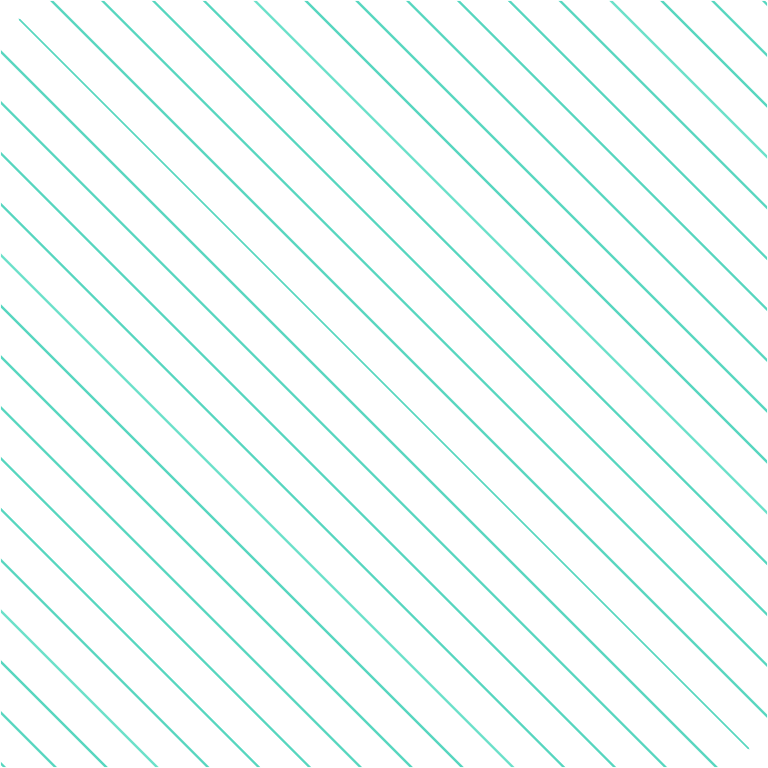
A WebGL 2 fragment shader for this pattern:

```glsl
#version 300 es
precision highp float;
// Thin mint diagonal stripes falling to the right on white, with a finer, shorter central line.

uniform vec2 u_resolution;
out vec4 fragColor;

const vec3 PAPER = vec3(1.0);
const vec3 MINT = vec3(0.34, 0.84, 0.75);
const vec3 PALE_MINT = vec3(0.42, 0.88, 0.79);

const float SPACING = 0.0662;         // step between lines along an edge
const float HALF_WIDTH = 0.00155;
const float CENTRE_HALF_WIDTH = 0.0012;
const float EDGE_INSET = 0.0012;      // gap between line ends and the border
const float CENTRE_INSET = 0.0245;
const float PALE_PERIOD = 7.0;        // every seventh line is paler
const float PALE_FIRST = 5.0;

// Antialiased coverage of a signed distance, negative inside.
float coverage(float dist, float pixel) {
    return clamp(0.5 - dist / pixel, 0.0, 1.0);
}

// Signed distance to a unit square shrunk by an inset.
float insetSquare(vec2 p, float inset) {
    vec2 q = abs(p - 0.5) - (0.5 - inset);
    return max(q.x, q.y);
}

// Line colour by its index outward from the centre.
vec3 lineColour(float index) {
    float phase = mod(abs(index) - PALE_FIRST, PALE_PERIOD);
    float pale = 1.0 - step(0.5, min(phase, PALE_PERIOD - phase));
    return mix(MINT, PALE_MINT, pale);
}

void main() {
    float side = min(u_resolution.x, u_resolution.y);
    vec2 p = gl_FragCoord.xy / side;
    float pixel = 1.0 / side;

    // Nearest line and the perpendicular distance to it
    float offset = p.x + p.y - 1.0;
    float index = round(offset / SPACING);
    float dist = abs(offset - index * SPACING) * inversesqrt(2.0);

    // The central line is finer and stops short of the corners
    bool centre = abs(index) < 0.5;
    float halfWidth = centre ? CENTRE_HALF_WIDTH : HALF_WIDTH;
    float inset = centre ? CENTRE_INSET : EDGE_INSET;

    float ink = coverage(dist - halfWidth, pixel) * coverage(insetSquare(p, inset), pixel);
    fragColor = vec4(mix(PAPER, lineColour(index), ink), 1.0);
}
```
